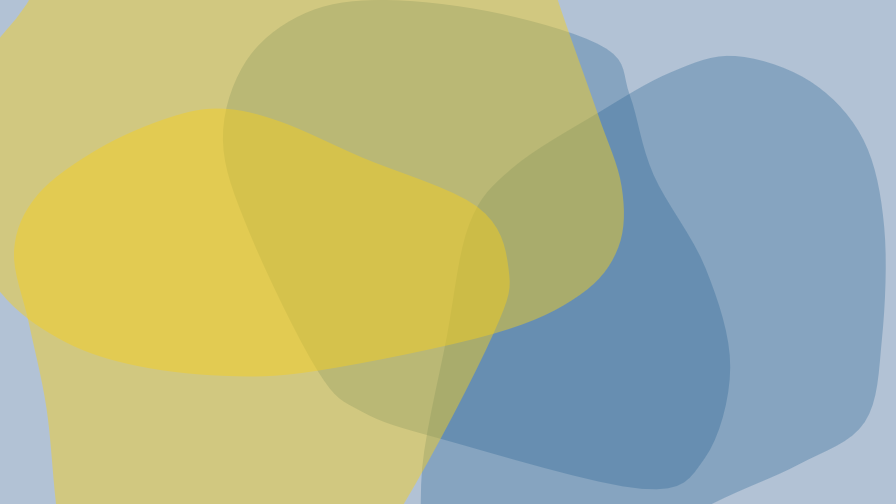
A WebGL 1 fragment shader for this background:

```glsl
precision highp float;

uniform vec2 u_resolution;

const float GRID_HEIGHT = 9.0;
const int KNOTS = 16;
const int STEPS = 8;

const vec3 SKY = vec3(0.698, 0.761, 0.835);
const vec4 BLUE = vec4(0.085, 0.34, 0.54, 0.28);
const vec4 YELLOW = vec4(0.965, 0.81, 0.11, 0.46);

// Catmull-Rom point between b and c
vec2 spline(vec2 a, vec2 b, vec2 c, vec2 d, float t) {
  return b + 0.5 * t * (c - a + t * (2.0 * a - 5.0 * b + 4.0 * c - d
         + t * (3.0 * (b - c) + d - a)));
}

// Squared distance from q to the segment from a to b
float segmentDistance2(vec2 q, vec2 a, vec2 b) {
  vec2 e = b - a;
  vec2 w = q - a;
  vec2 offset = w - e * clamp(dot(w, e) / dot(e, e), 0.0, 1.0);
  return dot(offset, offset);
}

// -1 when a ray to the right of q crosses the segment, else 1
float crossing(vec2 q, vec2 a, vec2 b) {
  if ((a.y > q.y) == (b.y > q.y)) return 1.0;
  float x = mix(a.x, b.x, (q.y - a.y) / (b.y - a.y));
  return x > q.x ? -1.0 : 1.0;
}

// Signed distance to a smooth closed curve; each vec4 holds two knots
float blob(vec2 q, vec4 a, vec4 b, vec4 c, vec4 d,
           vec4 e, vec4 f, vec4 g, vec4 h) {
  vec2 k[KNOTS + 3];
  k[0] = a.xy;  k[1] = a.zw;  k[2] = b.xy;  k[3] = b.zw;
  k[4] = c.xy;  k[5] = c.zw;  k[6] = d.xy;  k[7] = d.zw;
  k[8] = e.xy;  k[9] = e.zw;  k[10] = f.xy; k[11] = f.zw;
  k[12] = g.xy; k[13] = g.zw; k[14] = h.xy; k[15] = h.zw;
  k[16] = a.xy; k[17] = a.zw; k[18] = b.xy;

  float nearest = 1e4;
  float side = 1.0;
  vec2 from = k[1];
  for (int i = 0; i < KNOTS; i++) {
    for (int j = 1; j <= STEPS; j++) {
      float t = float(j) / float(STEPS);
      vec2 to = spline(k[i], k[i + 1], k[i + 2], k[i + 3], t);
      nearest = min(nearest, segmentDistance2(q, from, to));
      side *= crossing(q, from, to);
      from = to;
    }
  }
  return side * sqrt(nearest);
}

// Lays a translucent colour over the base with a one-pixel soft edge
vec3 layer(vec3 base, vec4 tint, float dist, float pixel) {
  float coverage = clamp(0.5 - dist / pixel, 0.0, 1.0);
  return mix(base, tint.rgb, tint.a * coverage);
}

void main() {
  float pixel = GRID_HEIGHT / u_resolution.y;
  vec2 q = gl_FragCoord.xy * pixel;

  float rightBlob = blob(q,
    vec4(13.13, 8.0, 14.48, 7.54), vec4(15.42, 6.5, 15.79, 4.94),
    vec4(15.75, 2.96, 15.44, 1.46), vec4(14.27, 0.71, 12.71, 0.0),
    vec4(10.42, -1.21, 7.92, -1.21), vec4(7.52, 0.35, 7.98, 3.0),
    vec4(8.38, 5.0, 9.15, 6.0), vec4(10.67, 6.98, 11.98, 7.71));

  float centreBlob = blob(q,
    vec4(6.88, 9.0, 5.46, 8.77), vec4(4.4, 7.92, 3.98, 6.5),
    vec4(4.46, 4.83, 5.67, 2.38), vec4(6.46, 1.65, 7.92, 1.15),
    vec4(11.46, 0.27, 12.58, 0.81), vec4(13.04, 2.44, 12.6, 4.21),
    vec4(11.67, 5.88, 11.25, 7.29), vec4(10.83, 8.13, 8.96, 8.75));

  float upperBlob = blob(q,
    vec4(9.96, 9.0, 10.67, 6.98), vec4(11.1, 5.67, 11.04, 4.58),
    vec4(10.35, 3.73, 8.81, 3.04), vec4(5.67, 2.38, 3.96, 2.29),
    vec4(2.29, 2.5, 1.04, 2.96), vec4(0.0, 3.79, -0.83, 5.25),
    vec4(-0.73, 7.13, 0.29, 8.67), vec4(2.5, 10.88, 9.38, 10.88));

  float lowerBlob = blob(q,
    vec4(3.96, 7.06, 3.02, 6.9), vec4(1.77, 6.35, 0.67, 5.52),
    vec4(0.25, 4.52, 0.52, 3.21), vec4(0.83, 1.71, 1.0, 0.0),
    vec4(1.25, -2.04, 5.63, -2.25), vec4(7.21, 0.0, 8.81, 3.04),
    vec4(9.08, 4.21, 8.52, 5.31), vec4(6.46, 6.19, 5.0, 6.83));

  // Blue shapes below, yellow shapes above
  vec3 color = layer(SKY, BLUE, rightBlob, pixel);
  color = layer(color, BLUE, centreBlob, pixel);
  color = layer(color, YELLOW, upperBlob, pixel);
  color = layer(color, YELLOW, lowerBlob, pixel);
  gl_FragColor = vec4(color, 1.0);
}
```
